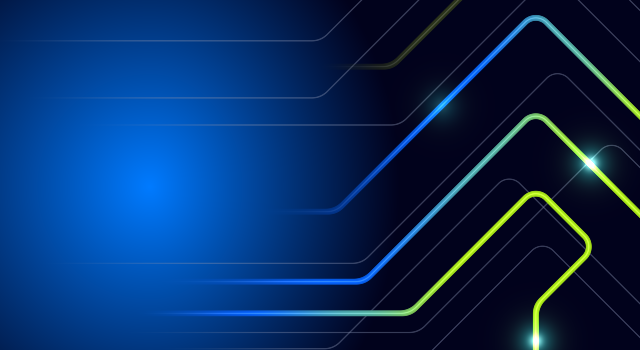
This background is drawn by a Shadertoy shader. Its source:

```glsl
// Glowing bent circuit lines over a blue radial gradient on dark navy.

const vec3 NAVY = vec3(0.005, 0.006, 0.11);
const vec3 AZURE = vec3(0.0, 0.48, 1.0);
const vec3 BLUE = vec3(0.02, 0.38, 0.98);
const vec3 TEAL = vec3(0.32, 0.68, 0.66);
const vec3 LIME = vec3(0.68, 0.92, 0.10);
const vec3 OLIVE = vec3(0.20, 0.24, 0.11);
const vec3 HAIRLINE = vec3(0.50, 0.54, 0.66);

const float VIEW_HEIGHT = 4.2;
const float DIAG = 0.70711;
const float BEND_BLEND = 0.08;
const float PEAK_RADIUS = 0.18;

// Thin traces: bend x, bend y, peak x, start of the fade-in
const vec4 TRACES[7] = vec4[7](
    vec4(3.85, 3.71, 9.00, -0.2),
    vec4(3.85, 3.025, 6.29, 0.2),
    vec4(4.80, 2.70, 6.62, 0.9),
    vec4(4.34, 1.04, 6.69, 0.4),
    vec4(5.02, 0.21, 7.34, 1.4),
    vec4(4.00, 0.015, 6.11, 1.8),
    vec4(4.19, -1.00, 6.51, 0.0));

float smoothMin(float a, float b, float k) {
    float h = max(k - abs(a - b), 0.0) / k;
    return min(a, b) - 0.25 * h * h * k;
}

// Intersection of two half planes with a circular corner
float roundMax(float a, float b, float r) {
    return min(-r, max(a, b)) + length(max(vec2(a, b) + r, 0.0));
}

// Signed distance to a diagonal roof whose left side passes through bend
float roof(vec2 p, vec2 bend, float peakX) {
    float peakY = bend.y + peakX - bend.x;
    vec2 q = p - vec2(peakX, peakY);
    return roundMax((q.y - q.x) * DIAG, (q.y + q.x) * DIAG, PEAK_RADIUS);
}

// Level run that bends upward into a roof
float chevron(vec2 p, vec2 bend, float peakX) {
    return smoothMin(p.y - bend.y, roof(p, bend, peakX), BEND_BLEND);
}

// Chevron whose right side folds back and drops at foot
float hook(vec2 p, vec2 bend, float peakX, vec2 foot) {
    vec2 q = p - foot;
    float fold = smoothMin((q.x - q.y) * DIAG, q.x, BEND_BLEND);
    float folded = roundMax(roof(p, bend, peakX), fold, PEAK_RADIUS);
    return p.x < foot.x - 0.43 ? chevron(p, bend, peakX) : folded;
}

float stroke(float d, float halfWidth, float px) {
    return 1.0 - smoothstep(halfWidth - 0.5 * px, halfWidth + 0.5 * px, abs(d));
}

// Blue to teal to lime along x
vec3 ramp(float x, float from, float to) {
    float t = clamp((x - from) / (to - from), 0.0, 1.0);
    return mix(mix(BLUE, TEAL, smoothstep(0.0, 0.55, t)), LIME, smoothstep(0.5, 1.0, t));
}

// Wide band with a paler core
vec3 tube(vec3 base, float d, vec3 tint, float alpha, float px) {
    vec3 body = tint * (1.0 - 0.15 * smoothstep(0.015, 0.035, abs(d)));
    body += 0.16 * stroke(d, 0.007, px);
    return mix(base, body, alpha * stroke(d, 0.036, px));
}

// White spark inside teal and olive halos
vec3 spark(vec2 q, float core) {
    float r2 = dot(q, q);
    vec3 halo = vec3(0.03, 0.32, 0.34) * exp(-r2 / 0.035);
    halo += vec3(0.08, 0.14, 0.05) * exp(-r2 / 0.11);
    return halo + core * vec3(0.65, 0.75, 0.70) * exp(-r2 / 0.006);
}

vec3 background(vec2 p) {
    vec2 q = p - vec2(1.80, 1.96);
    q *= vec2(q.x < 0.0 ? 0.82 : 1.0, 0.82);
    float light = clamp(1.0 - length(q) / 3.0, 0.0, 1.0);
    return mix(NAVY, AZURE, pow(light, 1.08));
}

void mainImage(out vec4 fragColor, in vec2 fragCoord) {
    float px = VIEW_HEIGHT / iResolution.y;
    vec2 p = fragCoord * px;
    vec3 col = background(p);

    // Thin traces
    for (int i = 0; i < 7; i++) {
        vec4 t = TRACES[i];
        float fade = smoothstep(t.w, t.w + 2.2, p.x);
        float line = stroke(chevron(p, t.xy, t.z), 0.008, px);
        col = mix(col, HAIRLINE, 0.42 * fade * line);
    }

    // Bright bands
    float dim = chevron(p, vec2(4.70, 3.40), 9.0);
    col = tube(col, dim, OLIVE, 0.85 * smoothstep(3.8, 5.2, p.x), px);
    float upper = chevron(p, vec2(4.03, 1.66), 6.43);
    col = tube(col, upper, ramp(p.x, 5.6, 7.9), smoothstep(3.1, 5.4, p.x), px);
    float middle = chevron(p, vec2(4.37, 0.82), 6.43);
    col = tube(col, middle, ramp(p.x, 4.2, 7.3), smoothstep(1.9, 4.0, p.x), px);
    float lower = hook(p, vec2(4.92, 0.44), 6.43, vec2(6.43, 0.53));
    col = tube(col, lower, ramp(p.x, 2.9, 5.6), smoothstep(1.6, 3.2, p.x), px);

    // Sparks
    col += spark(p - vec2(7.09, 2.24), 1.0);
    col += spark(p - vec2(6.43, 0.11), 0.8);
    col += 0.45 * spark(p - vec2(5.30, 2.93), 0.2);

    fragColor = vec4(clamp(col, 0.0, 1.0), 1.0);
}
```
